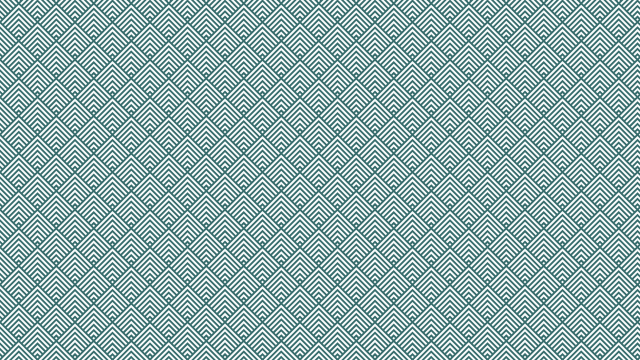
A Shadertoy shader for this pattern:

```glsl
// Diagonal grid of diamonds, each filled with nested teal chevrons on white.

const float ROWS = 9.6;                    // diamonds per canvas height
const vec2 GRID_SHIFT = vec2(0.0, 0.044);  // lattice offset, in diamonds
const float CHEVRONS = 7.0;                // teal lines per diamond
const float LINE_SHARE = 0.49;             // teal part of each chevron step
const vec3 TEAL = vec3(0.215, 0.425, 0.425);
const vec3 WHITE = vec3(0.975, 0.985, 0.985);
const int SAMPLES = 5;                     // samples per pixel side

// 1 on a teal line, 0 on the ground; p is in diamond widths
float chevronMask(vec2 p) {
    // Diagonal axes: each diamond becomes a unit square from its bottom corner
    vec2 cell = fract(vec2(p.y + p.x, p.y - p.x));
    float level = max(cell.x, cell.y);
    return step(1.0 - LINE_SHARE, fract(level * CHEVRONS));
}

void mainImage(out vec4 fragColor, in vec2 fragCoord) {
    // Average a grid of samples to smooth the lines and their cut ends
    float coverage = 0.0;
    for (int j = 0; j < SAMPLES; j++) {
        for (int i = 0; i < SAMPLES; i++) {
            vec2 offset = (vec2(i, j) + 0.5) / float(SAMPLES) - 0.5;
            vec2 p = (fragCoord + offset) / iResolution.y * ROWS;
            coverage += chevronMask(p - GRID_SHIFT);
        }
    }
    coverage /= float(SAMPLES * SAMPLES);

    fragColor = vec4(mix(WHITE, TEAL, coverage), 1.0);
}
```
